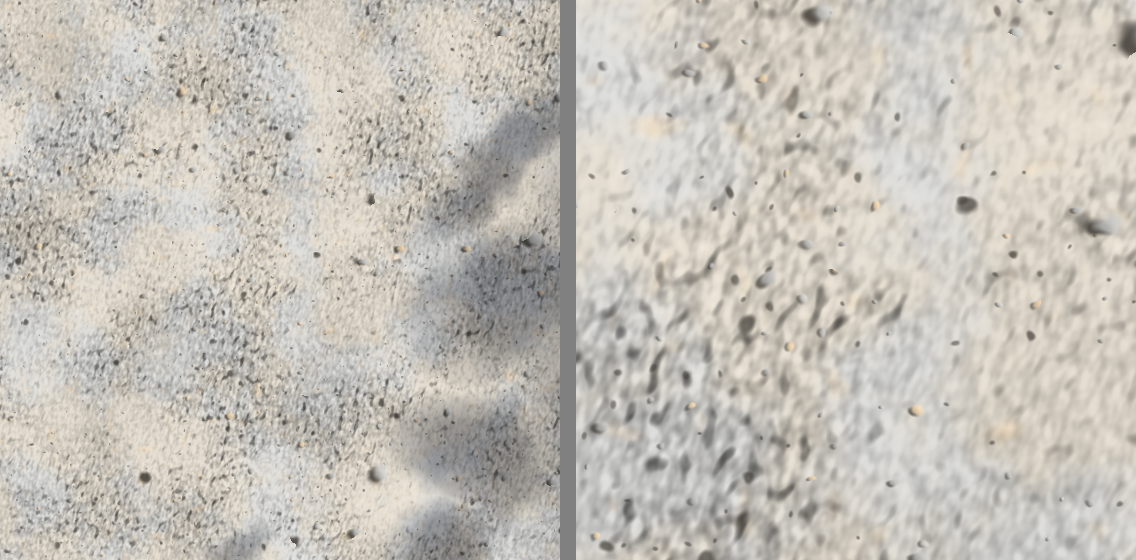
Left: the whole. Right: its middle third, enlarged.
Reproduce this texture procedurally as a WebGL 1 fragment shader.

```glsl
precision highp float;
uniform vec2 u_resolution;

const vec3 WARM_DUST = vec3(1.035, 1.0, 0.94);
const vec3 COOL_DUST = vec3(1.0, 1.0, 0.99);
const vec3 OCHRE = vec3(1.1, 0.98, 0.82);
const vec3 PIT_COLOR = vec3(0.25, 0.235, 0.21);
const vec3 STONE_DARK = vec3(0.56, 0.56, 0.55);
const vec3 STONE_LIGHT = vec3(0.81, 0.81, 0.80);
const vec3 SHADE_TINT = vec3(0.655, 0.665, 0.69);
const vec2 LIGHT_DIR = vec2(0.92, 0.39);
const float BASE_TONE = 0.80;
const float PATCH_CONTRAST = 0.11;
const float RELIEF_CONTRAST = 0.21;
const float GRAIN_CONTRAST = 0.15;
const float SPECK_DEPTH = 0.27;
const float RELIEF_STEP = 0.0026;
const float COARSE_FREQ = 72.0;
const float FINE_FREQ = 145.0;
const float PEBBLE_CELLS = 10.0;
const float PEBBLE_SCALE_STEP = 2.25;

float hash(vec2 p) {
  vec3 q = fract(vec3(p.xyx) * 0.1031);
  q += dot(q, q.yzx + 33.33);
  return fract((q.x + q.y) * q.z);
}

float cornerSlope(vec2 cell, vec2 offset) {
  float angle = 6.2832 * hash(cell);
  return dot(vec2(cos(angle), sin(angle)), offset);
}

float gradientNoise(vec2 p) {
  vec2 i = floor(p), f = fract(p);
  vec2 w = f * f * f * (f * (f * 6.0 - 15.0) + 10.0);
  vec2 e = vec2(1.0, 0.0);
  float low = mix(cornerSlope(i, f), cornerSlope(i + e, f - e), w.x);
  float high = mix(cornerSlope(i + e.yx, f - e.yx), cornerSlope(i + 1.0, f - 1.0), w.x);
  return mix(low, high, w.y);
}

float fbm(vec2 p) {
  float sum = 0.0, amplitude = 1.0;
  for (int i = 0; i < 4; i++) {
    sum += amplitude * gradientNoise(p);
    p = mat2(1.6, 1.2, -1.2, 1.6) * p + 17.3;
    amplitude *= 0.6;
  }
  return sum;
}

float groundHeight(vec2 p) {
  return 0.65 * gradientNoise(p * COARSE_FREQ + 40.0)
       + 0.6 * gradientNoise(p * FINE_FREQ + 90.0);
}

// Soft rotated ellipse: 1 inside, 0 outside
float softBlob(vec2 p, vec2 center, vec2 radii, float angle) {
  vec2 d = p - center;
  float c = cos(angle), s = sin(angle);
  d = vec2(c * d.x + s * d.y, c * d.y - s * d.x) / radii;
  return 1.0 - smoothstep(0.35, 1.3, length(d));
}

// Diffuse shade falling over the right side
float castShade(vec2 uv) {
  vec2 p = uv + 0.06 * vec2(fbm(uv * 5.0 + 3.0), fbm(uv * 5.0 + 31.0));
  float shade = softBlob(p, vec2(0.91, 0.71), vec2(0.20, 0.055), 0.75);
  shade = max(shade, softBlob(p, vec2(0.93, 0.46), vec2(0.19, 0.13), 0.3));
  shade = max(shade, softBlob(p, vec2(0.86, 0.18), vec2(0.16, 0.10), -0.5));
  shade = max(shade, softBlob(p, vec2(0.78, 0.02), vec2(0.12, 0.07), 0.4));
  shade = max(shade, 0.75 * softBlob(p, vec2(0.42, 0.02), vec2(0.08, 0.05), 0.5));
  return max(shade, 0.6 * softBlob(p, vec2(1.04, 0.4), vec2(0.14, 0.42), 0.0));
}

// One jittered pebble per cell, with its dark hollow away from the light
vec3 addPebbles(vec3 color, vec2 uv, float cells, float density, float strength) {
  vec2 p = uv * cells;
  p.x += 7.0 * hash(vec2(floor(p.y), cells));
  vec2 id = floor(p) + cells;
  float size = hash(id + 5.1), kind = hash(id + 9.7);
  float radius = mix(0.055, 0.125, size * size);
  float soft = 0.4 * radius + 0.5 * cells / u_resolution.y;
  vec2 d = fract(p) - mix(vec2(0.26), vec2(0.74), vec2(hash(id + 1.3), hash(id + 2.9)));
  d *= mix(vec2(0.85, 1.15), vec2(1.15, 0.85), hash(id + 6.6));
  float present = step(hash(id + 3.7), density);
  float hollow = 1.0 - smoothstep(radius - soft, radius + soft, length(d + LIGHT_DIR * radius * 0.7));
  color = mix(color, PIT_COLOR, hollow * present * strength);
  float stone = 1.0 - smoothstep(radius - soft, radius + soft, length(d - LIGHT_DIR * radius * 0.3));
  vec3 stoneColor = mix(STONE_DARK, STONE_LIGHT, kind) * (1.0 + 0.13 * dot(d, LIGHT_DIR) / radius);
  stoneColor *= mix(vec3(1.0), OCHRE, step(0.88, kind));
  return mix(color, stoneColor, stone * present * step(0.45, kind) * 0.9);
}

void main() {
  vec2 uv = gl_FragCoord.xy / u_resolution;
  vec2 grainUv = mat2(1.1, -0.12, -0.22, 0.8) * uv;

  // Broad patches of smooth pale dust and rough grey grit
  float dust = fbm(uv * 4.5 + 11.0);
  float rough = smoothstep(-0.45, 0.5, fbm(uv * 6.0 + 57.0) - 0.4 * dust);
  float coolness = smoothstep(-0.3, 0.5, fbm(uv * 7.0 + 83.0) - 0.3 * dust);

  // Fine lit relief, grain and dark specks
  float relief = groundHeight(grainUv) - groundHeight(grainUv + LIGHT_DIR * RELIEF_STEP);
  float grain = gradientNoise(grainUv * 105.0 + 23.0) + 0.6 * gradientNoise(grainUv * 215.0);
  float specks = smoothstep(0.16, 0.56, gradientNoise(grainUv * 92.0 + 150.0) + 0.14 * (rough - 0.5));
  float tone = BASE_TONE + PATCH_CONTRAST * dust - 0.05 * (rough - 0.4);
  tone += mix(0.65, 1.25, rough) * (RELIEF_CONTRAST * relief + GRAIN_CONTRAST * grain);
  tone -= SPECK_DEPTH * specks * mix(0.5, 1.1, rough);
  tone = min(tone, 0.86 + 0.35 * (tone - 0.86));

  vec3 color = tone * mix(WARM_DUST, COOL_DUST, coolness);
  float ochre = smoothstep(0.3, 0.6, gradientNoise(uv * 38.0 + 70.0));
  color *= mix(vec3(1.0), OCHRE, 0.35 * ochre);

  // Pebbles from small to large
  vec2 warped = uv + 0.0035 * vec2(gradientNoise(uv * 85.0), gradientNoise(uv * 85.0 + 60.0));
  float cells = PEBBLE_CELLS * PEBBLE_SCALE_STEP * PEBBLE_SCALE_STEP;
  float density = 0.15 + 0.35 * rough;
  float strength = 0.55;
  for (int layer = 0; layer < 3; layer++) {
    color = addPebbles(color, warped, cells, density, strength);
    cells /= PEBBLE_SCALE_STEP;
    density *= 0.8;
    strength += 0.15;
  }

  color *= mix(vec3(1.0), SHADE_TINT, castShade(uv));
  gl_FragColor = vec4(clamp(color, 0.0, 1.0), 1.0);
}
```
